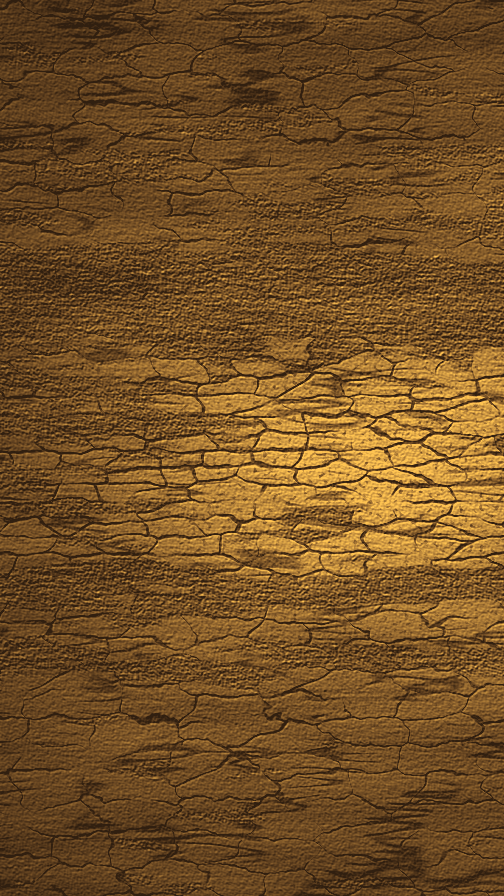
Write a Shadertoy shader that draws this texture.

```glsl
// Cracked gold paint flaking off horizontally grained wood, lit by a warm glow.

const vec2 GLOW_CENTER = vec2(0.80, 0.85);
const vec2 GLOW_RADIUS = vec2(0.55, 0.32);
const vec2 LIGHT_STEP = vec2(-0.0018, 0.0034);

vec2 hash2(vec2 p) {
    vec3 q = fract(p.xyx * vec3(0.1031, 0.1030, 0.0973));
    q += dot(q, q.yzx + 33.33);
    return fract((q.xx + q.yz) * q.zy);
}

float cornerSlope(vec2 id, vec2 offset) {
    return dot(hash2(id + 200.0) * 2.0 - 1.0, offset);
}

float gradientNoise(vec2 p) {
    vec2 i = floor(p), f = fract(p);
    vec2 u = f * f * f * (f * (f * 6.0 - 15.0) + 10.0);
    vec2 e = vec2(1.0, 0.0);
    float low = mix(cornerSlope(i, f), cornerSlope(i + e, f - e), u.x);
    float high = mix(cornerSlope(i + e.yx, f - e.yx), cornerSlope(i + 1.0, f - 1.0), u.x);
    return 1.4 * mix(low, high, u.y);
}

vec2 cellPoint(vec2 id) {
    return id + mix(vec2(0.02, 0.18), vec2(0.98, 0.82), hash2(id + 71.0));
}

// x: distance to the nearest cell border in canvas units, y: random value of the cell
vec2 cellBorder(vec2 q, vec2 density) {
    vec2 base = floor(q), nearId = base, nearest = vec2(9.0);
    for (int y = -1; y <= 1; y++)
    for (int x = -1; x <= 1; x++) {
        vec2 id = base + vec2(x, y);
        vec2 d = cellPoint(id) - q;
        if (dot(d, d) < dot(nearest, nearest)) { nearest = d; nearId = id; }
    }
    float border = 1.0;
    for (int y = -2; y <= 2; y++)
    for (int x = -2; x <= 2; x++) {
        vec2 d = cellPoint(nearId + vec2(x, y)) - q;
        vec2 across = d - nearest;
        if (dot(across, across) > 0.0001)
            border = min(border, 0.5 * dot(d + nearest, across) / length(across * density));
    }
    return vec2(border, hash2(nearId + 13.0).x);
}

float band(float y, float center, float halfWidth) {
    float d = (y - center) / halfWidth;
    return exp(-d * d);
}

// Amount of bare wood: worn strips broken up by stretched noise and whole flakes
float bareWood(vec2 p, float cellRandom) {
    float wear = 1.1 * band(p.y, 1.17, 0.09)
        + 0.25 * band(p.y, 1.36, 0.16)
        + 0.8 * band(p.y, 0.935, 0.025) * (1.0 - smoothstep(0.35, 0.6, p.x))
        + 0.8 * band(p.y, 0.61, 0.035)
        + 0.7 * band(p.y, 0.47, 0.03)
        + 0.25 * band(p.y, 0.85, 0.3) * (1.0 - smoothstep(0.1, 0.5, p.x));
    wear += 0.65 * gradientNoise(p * vec2(2.5, 22.0) + 5.0);
    wear += 0.45 * gradientNoise(p * vec2(9.0, 58.0));
    wear += 0.4 * (cellRandom - 0.5);
    return smoothstep(0.28, 0.42, wear);
}

// Broken hairline splits that run along the wood
float hairSplit(vec2 p) {
    float line = 1.0 - smoothstep(0.03, 0.15, abs(gradientNoise(p * vec2(6.0, 44.0) + 60.0)));
    return line * smoothstep(-0.02, 0.25, gradientNoise(p * vec2(7.0, 13.0) + 25.0));
}

// x: height, y: bare wood, z: crack, w: fine grain
vec4 surface(vec2 p, float pixel) {
    float s = p.y - GLOW_CENTER.y;
    float fine = 1.0 / (1.0 + 12.0 * s * s);
    vec2 density = vec2(6.0, 15.0) + vec2(4.0, 15.0) * fine;
    vec2 warp = vec2(gradientNoise(p * vec2(16.0, 26.0)),
                     gradientNoise(p * vec2(16.0, 26.0) + 40.0));
    vec2 q = vec2((p.x - 0.5) * density.x, 15.0 * s + 4.33 * atan(3.464 * s));
    q += warp * vec2(0.22, 0.28) + vec2(0.03, 0.08) * gradientNoise(p * 65.0);
    vec2 cell = cellBorder(q + 50.0, density);

    // Crack lines fade in and out and are boldest near the glow
    float bare = bareWood(p, cell.y);
    float vary = gradientNoise(p * vec2(9.0, 16.0) + 9.0);
    float width = mix(0.0017, 0.0026, fine) * (1.0 + vary);
    float crack = 1.0 - smoothstep(width - 0.6 * pixel, width + 0.7 * pixel, cell.x);
    crack *= mix(0.75, 1.0, fine) * smoothstep(-0.55, -0.05, vary);
    crack = max(crack, 0.65 * hairSplit(p)) * (1.0 - 0.65 * bare);

    float streak = gradientNoise(p * vec2(12.0, 115.0))
                 + 0.7 * gradientNoise(p * vec2(40.0, 190.0));
    float speckle = gradientNoise(p * vec2(180.0, 225.0))
                  + 0.6 * gradientNoise(p * vec2(95.0, 130.0) + 30.0);
    float grain = 0.55 * streak + speckle;
    float height = grain * mix(0.42, 0.72, bare) - 0.45 * crack;
    return vec4(height, bare, crack, grain);
}

vec3 goldRamp(float tone) {
    return tone * vec3(1.0, 0.61 + 0.16 * tone, 0.32);
}

void mainImage(out vec4 fragColor, in vec2 fragCoord) {
    vec2 p = fragCoord / iResolution.x;
    float pixel = 1.0 / iResolution.x;
    vec4 here = surface(p, pixel);
    float relief = here.x - surface(p + LIGHT_STEP, pixel).x;

    // Paint and wood tones under the glow
    vec2 g = (p - GLOW_CENTER) / GLOW_RADIUS;
    float glow = exp(-dot(g, g));
    float pits = smoothstep(0.2, 0.45, gradientNoise(p * vec2(100.0, 125.0) + 17.0));
    float paint = mix(0.46, 0.90, glow) - 0.25 * pits * (0.2 + glow);
    float wood = 0.42 + 0.12 * glow + 0.12 * here.w;
    float tone = mix(paint, wood, here.y) * (1.0 - 0.55 * here.z);
    tone += 0.10 * gradientNoise(p * vec2(2.5, 15.0) + 80.0);

    // Embossed light and darker edges
    tone += relief * (0.33 + 0.12 * glow);
    float shade = mix(0.84, 1.0, smoothstep(0.0, 0.4, p.x));
    shade *= 1.0 - 0.16 * smoothstep(0.45, 0.95, abs(p.y - 0.87));
    fragColor = vec4(goldRamp(clamp(tone * shade, 0.19, 1.0)), 1.0);
}
```
